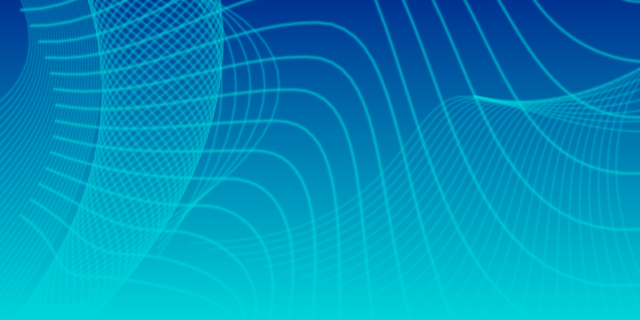
Give the GLSL for this background, as a Shadertoy shader.

```glsl
const float GRID = 384.0; // layout units per canvas height, y runs downward
const float TAU = 6.2831853;
const vec3 SKY_TOP = vec3(0.0, 0.20, 0.57);
const vec3 SKY_BOTTOM = vec3(0.0, 0.83, 0.85);
const vec3 LINE_COLOR = vec3(0.0, 0.84, 0.86);

float segmentDistance(vec2 p, vec2 a, vec2 b) {
    vec2 ab = b - a;
    float t = clamp(dot(p - a, ab) / max(dot(ab, ab), 1e-4), 0.0, 1.0);
    return length(p - a - ab * t);
}

vec2 bezier(vec2 a, vec2 b, vec2 c, vec2 d, float t) {
    float s = 1.0 - t;
    return s * s * (s * a + 3.0 * t * b) + t * t * (3.0 * s * c + t * d);
}

// Soft stroke along a cubic curve, skipped outside its control box
float stroke(vec2 p, vec2 a, vec2 b, vec2 c, vec2 d, float width) {
    vec2 low = min(min(a, b), min(c, d)) - 3.0 * width;
    vec2 high = max(max(a, b), max(c, d)) + 3.0 * width;
    if (any(lessThan(p, low)) || any(greaterThan(p, high))) return 0.0;
    float nearest = 1e5;
    vec2 previous = a;
    for (int i = 1; i <= 16; i++) {
        vec2 next = bezier(a, b, c, d, float(i) / 16.0);
        nearest = min(nearest, segmentDistance(p, previous, next));
        previous = next;
    }
    return exp(-nearest * nearest / (width * width));
}

float blend(float base, float ink) {
    return 1.0 - (1.0 - base) * (1.0 - ink);
}

// Arches that rise from the left, crest and fall to the lower edge
float arches(vec2 p, float width) {
    float ink = 0.0;
    for (int i = -4; i < 10; i++) {
        float j = float(i);
        vec2 tail = vec2(68.0 - (j - 2.5) * (j - 2.5), 88.0 + 19.0 * j);
        vec2 crest = vec2(380.0 - 10.0 * j - 2.2 * j * j, 27.0 + 42.0 * j - 0.9 * j * j);
        float reach = 110.0 - 6.0 * j;
        vec2 dip = tail + vec2(reach, 12.0 + 3.0 * j);
        ink = max(ink, stroke(p, tail, dip, crest - vec2(reach, 0.0), crest, width));
        if (i < 0) continue;
        vec2 foot = vec2(545.0 - 54.0 * j + 2.8 * j * j, 390.0);
        vec2 bend = vec2(470.0 - 21.0 * j, 200.0 + 17.0 * j);
        ink = max(ink, stroke(p, crest, crest + vec2(100.0 - 7.0 * j, 0.0), bend, foot, width));
    }
    return ink;
}

// Wide curves sweeping from the upper edge to the right side
float sweeps(vec2 p, float width) {
    float ink = stroke(p, vec2(745, -3), vec2(752, 1), vec2(760, 2), vec2(772, 2), width);
    for (int i = 0; i < 6; i++) {
        float k = float(i);
        vec2 start = vec2(640.0 - 44.0 * k + 1.2 * k * k, -2.0);
        vec2 fall = vec2(665.0 - 29.0 * k, 35.0 + 28.0 * k);
        vec2 turn = vec2(710.0 - 33.0 * k, 70.0 + 73.0 * k);
        ink = max(ink, stroke(p, start, fall, turn, vec2(770.0, 74.0 + 67.0 * k), width));
    }
    return ink;
}

// Fine strands bending toward the left side, and loops right of the ribbon
float sideStrands(vec2 p, float width) {
    float ink = 0.0;
    for (int i = 0; i < 26; i++) {
        float s = float(i) / 25.0;
        ink = blend(ink, 0.3 * stroke(p, vec2(24.0 + 85.0 * s, -4.0),
            vec2(50.0 + 85.0 * s, 60.0 + 55.0 * s), vec2(30.0 + 90.0 * s, 100.0 + 130.0 * s),
            vec2(-10.0, 130.0 + 270.0 * s), width));
    }
    for (int i = 0; i < 5; i++) {
        float inset = 23.0 * float(i);
        ink = blend(ink, 0.35 * stroke(p, vec2(230, -10), vec2(360.0 - inset, 40.0),
            vec2(393.0 - inset, 150.0), vec2(190.0, 270.0 + 0.4 * inset), width));
    }
    return ink;
}

// Twisted ribbon: helical strands that gather at both edges
float ribbon(vec2 p, float width) {
    float center = 185.0 + 0.22 * p.y - 0.0014 * p.y * p.y;
    float u = (p.x - center) / (80.0 - 0.085 * p.y);
    float angle = asin(clamp(u, -0.999, 0.999));
    float ink = 0.0;
    for (int side = -1; side <= 1; side += 2) {
        float phase = 34.0 * (float(side) * angle - 0.015 * p.y) / TAU;
        float slope = length(vec2(dFdx(phase), dFdy(phase))) * iResolution.y / GRID;
        float gap = abs(fract(phase) - 0.5) / max(slope, 1e-3);
        ink = blend(ink, 0.38 * exp(-gap * gap / (width * width)));
    }
    return ink * (1.0 - smoothstep(0.985, 1.015, abs(u)));
}

// Hanging mesh below a bright curved ridge
float mesh(vec2 p, float width) {
    float ink = 0.0;
    for (int i = 0; i < 27; i++) {
        float s = float(i) / 26.0;
        float x = 565.0 + 230.0 * s;
        vec2 ridge = vec2(x, 123.0 - 0.002 * (x - 625.0) * (x - 625.0));
        vec2 foot = vec2(230.0 + 570.0 * s, 292.0 + 100.0 * s * (2.0 - s));
        ink = blend(ink, 0.27 * stroke(p, ridge, vec2(480.0 + 240.0 * s, 105.0 + 25.0 * s),
            vec2(500.0 + 220.0 * s, 290.0 - 30.0 * s), foot, width));
    }
    for (int i = 0; i < 7; i++) {
        float drop = 13.0 * float(i);
        ink = blend(ink, 0.3 * stroke(p, vec2(570, 116), vec2(635, 130),
            vec2(700.0, 118.0 + 0.5 * drop), vec2(772.0, 80.0 + drop), width));
    }
    return ink;
}

void mainImage(out vec4 fragColor, in vec2 fragCoord) {
    vec2 p = vec2(fragCoord.x, iResolution.y - fragCoord.y) * GRID / iResolution.y;
    vec3 color = mix(SKY_TOP, SKY_BOTTOM, p.y / GRID);
    float ink = 0.55 * max(arches(p, 2.1), sweeps(p, 2.1));
    ink = blend(ink, sideStrands(p, 1.6));
    ink = blend(ink, ribbon(p, 1.8));
    ink = blend(ink, mesh(p, 1.6));
    fragColor = vec4(mix(color, LINE_COLOR, ink), 1.0);
}
```
